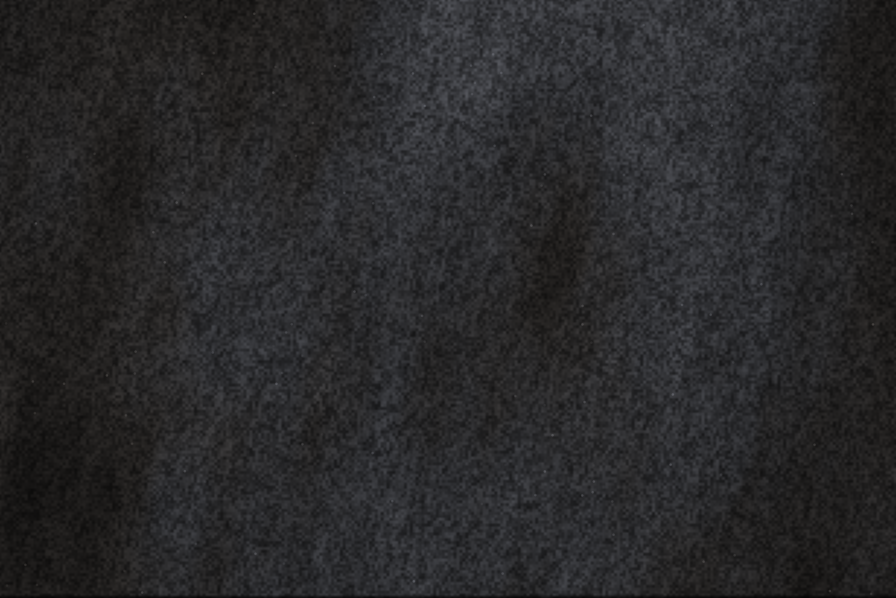
This texture is drawn by a WebGL 1 fragment shader. Its source:

```glsl
precision highp float;
// A worn dark chalkboard: wiped smudges, fine grain, faint chalk streaks and dust.

uniform vec2 u_resolution;

#define BASE_TONE 0.148
#define SMUDGE_GAIN 0.17
#define GLOW_GAIN 0.055
#define FINE_GRAIN 0.095
#define COARSE_GRAIN 0.055
#define GRAIN_SCALE 205.0
#define STREAK_GAIN 0.035
#define DUST_GAIN 0.13
#define WARM_TINT vec3(1.045, 0.985, 0.945)
#define COOL_TINT vec3(0.975, 0.995, 1.065)

float hash(vec2 p) {
  vec3 q = fract(vec3(p.xyx) * 0.1031);
  q += dot(q, q.yzx + 33.33);
  return fract((q.x + q.y) * q.z);
}

float noise(vec2 p) {
  vec2 cell = floor(p);
  vec2 f = fract(p);
  f = f * f * (3.0 - 2.0 * f);
  float low = mix(hash(cell), hash(cell + vec2(1.0, 0.0)), f.x);
  float high = mix(hash(cell + vec2(0.0, 1.0)), hash(cell + 1.0), f.x);
  return mix(low, high, f.y);
}

float fbm(vec2 p) {
  float sum = 0.0;
  float weight = 0.5;
  for (int i = 0; i < 4; i++) {
    sum += weight * noise(p);
    p = mat2(0.96, 0.28, -0.28, 0.96) * p * 2.03 + 17.3;
    weight *= 0.5;
  }
  return sum / 0.9375;
}

// Soft round patch of light
float patchGlow(vec2 p, vec2 center, vec2 radius) {
  vec2 d = (p - center) / radius;
  return exp(-dot(d, d));
}

// Slightly bent upright chalk strokes, scattered over the board
float streaks(vec2 p, float aspect) {
  float sum = 0.0;
  for (int i = 0; i < 9; i++) {
    float id = float(i);
    vec2 center = vec2(hash(vec2(id, 3.1)) * aspect, hash(vec2(id, 8.7)));
    float halfLength = mix(0.05, 0.16, hash(vec2(id, 5.3)));
    float width = mix(0.006, 0.016, hash(vec2(id, 2.9)));
    vec2 d = p - center;
    d.x -= d.y * mix(0.08, 0.35, hash(vec2(id, 6.1))) + d.y * d.y * 0.4;
    float across = exp(-d.x * d.x / (width * width));
    float along = 1.0 - smoothstep(0.3, 1.0, abs(d.y) / halfLength);
    sum += across * along * mix(0.4, 1.0, hash(vec2(id, 1.7)));
  }
  return sum;
}

// Sparse bright specks, one chance per grid cell
float dust(vec2 p) {
  vec2 grid = p * 60.0;
  vec2 cell = floor(grid);
  vec2 spot = 0.25 + 0.5 * vec2(hash(cell + 11.0), hash(cell + 47.0));
  float present = smoothstep(0.965, 1.0, hash(cell + 83.0));
  return present * (1.0 - smoothstep(0.04, 0.2, length(fract(grid) - spot)));
}

void main() {
  vec2 uv = gl_FragCoord.xy / u_resolution;
  float aspect = u_resolution.x / u_resolution.y;
  vec2 p = vec2(uv.x * aspect, uv.y);

  // Wiped smudges, stretched upright and leaning right
  vec2 leaning = vec2(p.x - 0.2 * p.y, p.y);
  float smudge = fbm(leaning * vec2(4.2, 2.4) + 5.7) - 0.5;
  float wipe = fbm(leaning * vec2(17.0, 3.5) + 31.0) - 0.5;

  // Broad light from above, a dull middle and dark borders
  float glow = patchGlow(uv, vec2(0.75, 0.92), vec2(0.16, 0.32));
  glow += 0.55 * patchGlow(uv, vec2(0.5, 0.95), vec2(0.16, 0.25));
  glow += 0.4 * patchGlow(uv, vec2(0.33, 0.6), vec2(0.18, 0.2));
  glow -= 0.35 * patchGlow(uv, vec2(0.62, 0.55), vec2(0.1, 0.2));
  float border = smoothstep(0.0, 0.16, uv.x) * smoothstep(0.0, 0.2, 1.0 - uv.x);
  border *= mix(0.7, 1.0, smoothstep(0.0, 0.25, uv.y));

  float tone = BASE_TONE + SMUDGE_GAIN * (smudge + 0.35 * wipe);
  tone = max(tone + GLOW_GAIN * glow, 0.085) * mix(0.8, 1.0, border);

  // Grain grows with the amount of chalk
  float fine = noise(p * GRAIN_SCALE) - 0.5;
  float coarse = noise(leaning * GRAIN_SCALE * vec2(0.55, 0.32) + 71.0) - 0.5;
  float grain = FINE_GRAIN * fine + COARSE_GRAIN * coarse;
  float value = tone + grain * clamp(tone / BASE_TONE, 0.6, 1.5);
  value += STREAK_GAIN * streaks(p, aspect) * (0.7 + 1.5 * fine);
  value += DUST_GAIN * dust(p);

  // Bare board is warm, chalk haze is cool
  float haze = smoothstep(0.11, 0.19, tone + 0.06 * (fbm(p * 3.0 + 53.0) - 0.5));
  vec3 color = value * mix(WARM_TINT, COOL_TINT, haze);
  color *= mix(0.35, 1.0, smoothstep(0.0, 0.007, uv.y));
  gl_FragColor = vec4(clamp(color, 0.0, 1.0), 1.0);
}
```
